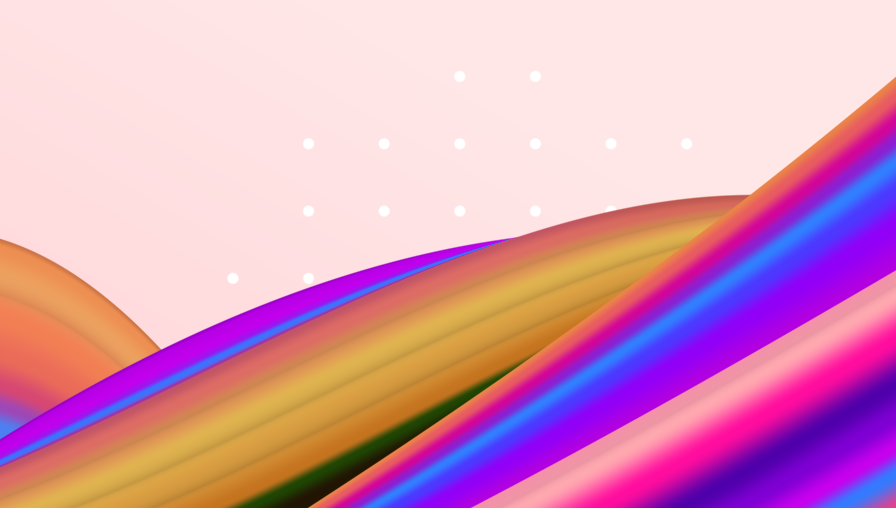
A Shadertoy shader for this background:

```glsl
// Glossy multicoloured ribbons sweep across a pale pink backdrop with white dots.
// Each ribbon lies below a cubic edge curve and takes its colour from a ramp
// across its width; the ribbons are layered from back to front.

// Height of a cubic Bezier whose control points are evenly spaced in x.
float curve(vec4 h, float x) {
    float y = 1.0 - x;
    return dot(h, vec4(y * y * y, 3.0 * x * y * y, 3.0 * x * x * y, x * x * x));
}

// Smooth colour ramp; each stop holds a colour and its position.
vec3 ramp(vec4 stops[8], float t) {
    vec3 color = stops[0].rgb;
    for (int i = 1; i < 8; i++)
        color = mix(color, stops[i].rgb, smoothstep(stops[i - 1].w, stops[i].w, t));
    return color;
}

// Soft crease: a dark line at the given position that fades on its lower side.
float crease(float t, float at) {
    float d = t - at;
    return exp(-abs(d) * (d < 0.0 ? 14.0 : 45.0));
}

vec3 backdrop(vec2 uv, float pixel) {
    float light = smoothstep(0.1, 0.95, 0.6 * uv.x + 0.6 * uv.y);
    vec3 color = mix(vec3(1.0, 0.85, 0.86), vec3(1.0, 0.907, 0.908), light);

    // Dot grid, with rows that narrow towards the top
    vec2 spacing = vec2(0.149, 0.1325);
    vec2 grid = (uv * vec2(1.7655, 1.0) - vec2(0.459, 0.452)) / spacing;
    vec2 cell = floor(grid + 0.5);
    float reach = cell.y < 0.5 ? 3.6 : cell.y < 2.5 ? 2.6 : 0.6;
    bool used = cell.y >= 0.0 && cell.y <= 3.0 && abs(cell.x - 3.5) < reach;
    float dist = length((grid - cell) * spacing) - 0.0108;
    float dotMask = used ? 1.0 - smoothstep(-pixel, pixel, dist) : 0.0;
    return mix(color, vec3(1.0), dotMask);
}

vec3 orangeRibbon(float t) {
    vec3 color = ramp(vec4[8](
        vec4(0.80, 0.45, 0.27, 0.0), vec4(0.93, 0.56, 0.32, 0.015),
        vec4(0.94, 0.64, 0.38, 0.075), vec4(0.95, 0.50, 0.33, 0.15),
        vec4(0.92, 0.42, 0.35, 0.23), vec4(0.84, 0.28, 0.45, 0.29),
        vec4(0.62, 0.28, 0.72, 0.33), vec4(0.30, 0.50, 0.95, 0.37)), t);
    return color * (1.0 - 0.08 * crease(t * 3.0, 0.33));
}

vec3 violetStrip(float t) {
    return ramp(vec4[8](
        vec4(0.58, 0.0, 0.78, 0.0), vec4(0.72, 0.0, 0.90, 0.12),
        vec4(0.76, 0.0, 0.93, 0.45), vec4(0.62, 0.08, 0.93, 0.62),
        vec4(0.22, 0.46, 1.0, 0.78), vec4(0.30, 0.42, 0.95, 0.86),
        vec4(0.62, 0.20, 0.65, 0.94), vec4(0.78, 0.32, 0.45, 1.0)), t);
}

vec3 goldRibbon(float t, float x) {
    vec3 color = ramp(vec4[8](
        vec4(0.76, 0.33, 0.40, 0.0), vec4(0.88, 0.43, 0.40, 0.12),
        vec4(0.88, 0.58, 0.34, 0.26), vec4(0.90, 0.72, 0.32, 0.42),
        vec4(0.87, 0.63, 0.26, 0.68), vec4(0.77, 0.45, 0.12, 0.95),
        vec4(0.12, 0.27, 0.01, 1.04), vec4(0.13, 0.08, 0.01, 1.17)), t);
    color = mix(color, vec3(0.72, 0.36, 0.22), 0.6 * smoothstep(0.55, 0.8, x) * exp(-9.0 * max(t, 0.0)));
    float folds = crease(t, 0.25) * 0.7 + crease(t, 0.53) + crease(t, 0.76);
    return color * (1.0 - 0.13 * folds);
}

vec3 blueRibbon(float t) {
    return ramp(vec4[8](
        vec4(0.92, 0.52, 0.28, 0.0), vec4(0.91, 0.36, 0.38, 0.10),
        vec4(0.82, 0.02, 0.60, 0.23), vec4(0.55, 0.12, 0.82, 0.33),
        vec4(0.19, 0.50, 1.0, 0.44), vec4(0.30, 0.22, 1.0, 0.58),
        vec4(0.57, 0.0, 0.97, 0.76), vec4(0.70, 0.0, 0.88, 1.0)), t);
}

vec3 pinkRibbon(float t) {
    vec3 color = ramp(vec4[8](
        vec4(0.98, 0.58, 0.68, 0.0), vec4(1.0, 0.66, 0.69, 0.05),
        vec4(1.0, 0.05, 0.62, 0.135), vec4(0.31, 0.0, 0.67, 0.225),
        vec4(0.50, 0.0, 0.83, 0.29), vec4(0.78, 0.0, 0.93, 0.35),
        vec4(0.20, 0.48, 1.0, 0.40), vec4(0.90, 0.25, 0.55, 0.468)), t);
    return color * (1.0 - 0.07 * crease(t * 3.0, 0.09));
}

void mainImage(out vec4 fragColor, in vec2 fragCoord) {
    vec2 uv = fragCoord / iResolution.xy;
    float pixel = 1.0 / iResolution.y;
    float x = uv.x;

    // Upper edges of the ribbons
    float orangeTop = 0.53 - 0.53 * x - 3.79 * x * x;
    float violetTop = curve(vec4(0.135, 0.50, 0.665, 0.45), x);
    float goldTop = curve(vec4(0.078, 0.327, 0.745, 0.578), x);
    float blueTop = curve(vec4(-0.376, -0.023, 0.354, 0.849), x);
    float pinkTop = curve(vec4(-0.422, -0.20, 0.123, 0.468), x);
    float goldWidth = 0.294 - 0.555 * (x - 0.3) * (x - 0.3);

    // Layers from back to front
    vec3 color = backdrop(uv, pixel);
    color = mix(color, orangeRibbon(orangeTop - uv.y), smoothstep(-pixel, pixel, orangeTop - uv.y));
    float stripPos = (violetTop - uv.y) / max(violetTop - goldTop, 0.002);
    color = mix(color, violetStrip(stripPos), smoothstep(-pixel, pixel, violetTop - uv.y));
    float goldPos = (goldTop - uv.y) / goldWidth;
    color = mix(color, goldRibbon(goldPos, x), smoothstep(-pixel, pixel, goldTop - uv.y));
    float bluePos = (blueTop - uv.y) / max(blueTop - pinkTop, 0.01);
    color = mix(color, blueRibbon(bluePos), smoothstep(-pixel, pixel, blueTop - uv.y));
    color = mix(color, pinkRibbon(pinkTop - uv.y), smoothstep(-pixel, pixel, pinkTop - uv.y));
    fragColor = vec4(color, 1.0);
}
```
